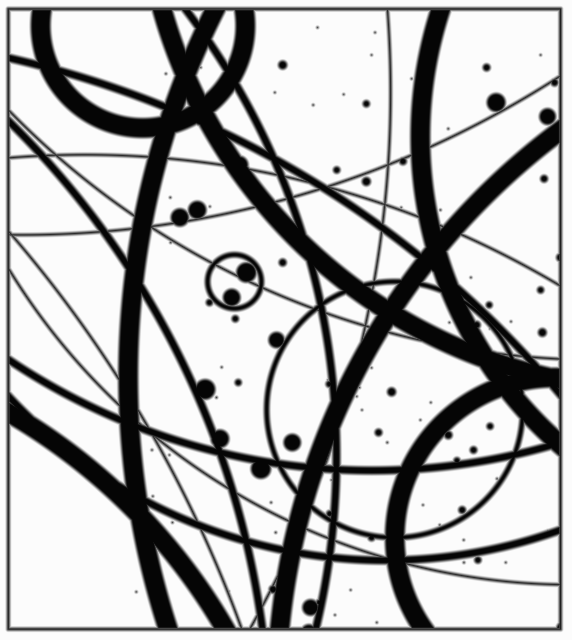
Reproduce this pattern procedurally as a WebGL 2 fragment shader.

```glsl
#version 300 es
precision highp float;
// Framed tangle of black circular arcs and rings on white, with scattered ink dots.

uniform vec2 u_resolution;
out vec4 fragColor;

// Lengths are fractions of the canvas height.
const vec3 PAPER = vec3(0.99);
const vec3 INK = vec3(0.02);
const float EDGE = 0.0037;
const float THICK = 0.0155;
const float MEDIUM = 0.0062;
const float THIN = 0.0019;
const float RING_THIN = 0.0042;
const float FRAME = 0.0022;
const vec2 MARGIN_LOW = vec2(0.013, 0.017);
const vec2 MARGIN_HIGH = vec2(0.018, 0.014);

const int RING_COUNT = 4;
const float RING_RADII[RING_COUNT] = float[](0.16, 0.25, 0.20, 0.042);
const int DOT_COUNT = 120;
const int BIG_DOTS = 15;
const int MID_DOTS = 52;

const float GOLDEN = 0.618;
const vec2 SPREAD = vec2(0.7549, 0.5698);

vec2 hash2(float n) {
    return fract(sin(vec2(n * 12.99 + 3.1, n * 78.23 + 7.7)) * 43758.55);
}

float ringDistance(vec2 p, vec2 center, float radius, float halfWidth) {
    return abs(length(p - center) - radius) - halfWidth;
}

// A family of large arcs: evenly spread anchors, each with a tangent angle and a radius.
// Every flipEvery-th arc bends the opposite way.
float arcFamily(vec2 p, int count, float halfWidth, vec2 seed, float angleSeed,
                vec2 angles, vec2 radii, int flipEvery) {
    float d = 1e3;
    for (int i = 0; i < count; i++) {
        float n = float(i);
        vec2 anchor = vec2(0.06, 0.15) + vec2(0.64, 0.75) * fract(seed + n * SPREAD);
        float angle = radians(mix(angles.x, angles.y, fract(angleSeed + n * GOLDEN)));
        float radius = mix(radii.x, radii.y, fract(0.5 + n * GOLDEN));
        float side = i % flipEvery == 0 ? -1.0 : 1.0;
        vec2 center = anchor + side * radius * vec2(sin(angle), -cos(angle));
        d = min(d, ringDistance(p, center, radius, halfWidth));
    }
    return d;
}

// Smaller circles, the first two heavy and cut by the frame.
float rings(vec2 p, float aspect) {
    float d = 1e3;
    for (int i = 0; i < RING_COUNT; i++) {
        vec2 center = fract(vec2(0.25, 0.96) + float(i) * vec2(0.72, 0.2));
        center.x *= aspect;
        d = min(d, ringDistance(p, center, RING_RADII[i], i < 2 ? THICK : RING_THIN));
    }
    return d;
}

// Round dots in three sizes, sparse towards the left edge.
float dots(vec2 p, float aspect) {
    float d = 1e3;
    for (int i = 0; i < DOT_COUNT; i++) {
        vec2 rnd = hash2(float(i));
        vec2 center = vec2(aspect * mix(0.22, 1.0, rnd.x), rnd.y);
        float vary = mix(0.85, 1.15, hash2(float(i) + 200.0).x);
        float radius = i < BIG_DOTS ? 0.0145 : i < MID_DOTS ? 0.0060 : 0.0011;
        d = min(d, length(p - center) - radius * vary);
    }
    return d;
}

float boxDistance(vec2 p, vec2 low, vec2 high) {
    vec2 q = max(low - p, p - high);
    return length(max(q, 0.0)) + min(max(q.x, q.y), 0.0);
}

void main() {
    vec2 p = gl_FragCoord.xy / u_resolution.y;
    float aspect = u_resolution.x / u_resolution.y;

    // Arcs, from heavy to fine
    float d = arcFamily(p, 5, THICK, vec2(0.2, 0.1), 0.85, vec2(60.0, 150.0), vec2(0.55, 1.3), 5);
    d = min(d, arcFamily(p, 5, MEDIUM, vec2(0.7, 0.45), 0.1, vec2(90.0, 190.0), vec2(0.7, 1.6), 2));
    d = min(d, arcFamily(p, 6, THIN, vec2(0.35, 0.8), 0.9, vec2(75.0, 185.0), vec2(0.9, 2.0), 2));

    // Rings and dots
    d = min(d, rings(p, aspect));
    d = min(d, dots(p, aspect));

    // Clip to the frame, then add its line
    float box = boxDistance(p, MARGIN_LOW, vec2(aspect, 1.0) - MARGIN_HIGH);
    d = min(max(d, box), abs(box) - FRAME);

    float soft = max(EDGE, 0.7 / u_resolution.y);
    fragColor = vec4(mix(INK, PAPER, smoothstep(-soft, soft, d)), 1.0);
}
```
